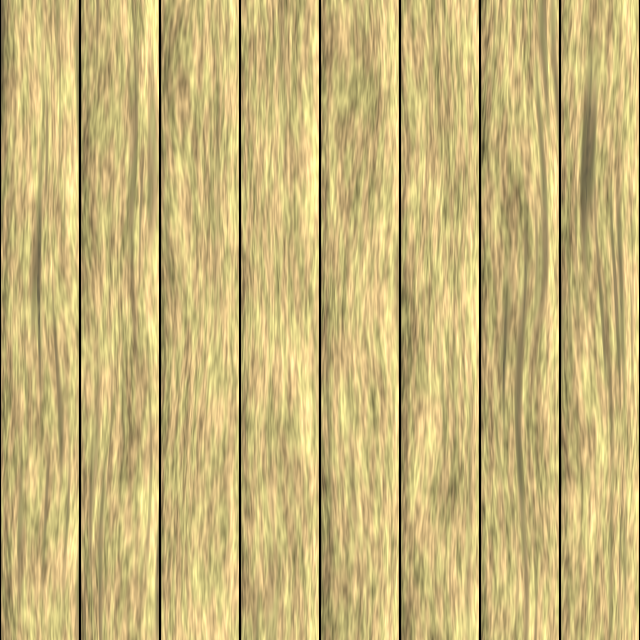
A three.js fragment shader for this texture:

```glsl
varying vec2 vUv;

const float PLANKS = 8.0;
const float HALF_GAP = 0.0148;      // in plank widths
const float FINE_GRAIN = 0.30;
const float MEDIUM_GRAIN = 0.30;
const float BROAD_TONE = 0.24;
const float BEVEL_SHADE = 0.19;
const float BEVEL_LIGHT = 0.15;
const vec3 WOOD = vec3(0.815, 0.745, 0.515);
const vec3 BROWN_TINT = vec3(1.03, 0.97, 0.98);
const vec3 OLIVE_TINT = vec3(0.98, 1.01, 0.95);
const vec3 STREAK = vec3(0.33, 0.31, 0.24);
const vec3 GAP = vec3(0.0);

float hash(vec2 p) {
  return fract(sin(dot(p, vec2(127.1, 311.7))) * 43758.55);
}

vec2 gradientAt(vec2 cell) {
  float angle = 6.28319 * hash(cell);
  return vec2(cos(angle), sin(angle));
}

// Gradient noise, roughly -0.7 to 0.7
float noise(vec2 p) {
  vec2 i = floor(p);
  vec2 f = fract(p);
  vec2 u = f * f * f * (f * (f * 6.0 - 15.0) + 10.0);
  vec2 e = vec2(1.0, 0.0);
  float a = dot(gradientAt(i), f);
  float b = dot(gradientAt(i + e.xy), f - e.xy);
  float c = dot(gradientAt(i + e.yx), f - e.yx);
  float d = dot(gradientAt(i + e.xx), f - e.xx);
  return mix(mix(a, b, u.x), mix(c, d, u.x), u.y);
}

// Long dark veins, broken up along the plank
float veins(vec2 p, vec2 seed, float strength) {
  float wide = noise(p * vec2(8.0, 2.2) + seed);
  float thin = noise(p * vec2(17.0, 3.0) + seed + 31.3);
  float patches = smoothstep(-0.25, 0.3, noise(p * vec2(2.2, 1.7) + seed + 57.7));
  float lines = smoothstep(0.08, 0.5, wide) + 0.8 * smoothstep(0.1, 0.5, thin);
  return clamp(lines * patches * strength, 0.0, 1.0);
}

void main() {
  float across = vUv.x * PLANKS;
  float id = floor(across);
  float x = fract(across);
  vec2 seed = 60.0 * vec2(hash(vec2(id, 3.0)), hash(vec2(id, 8.0)));

  // Slight sway of the fibres
  float sway = 0.16 * noise(vec2(x * 1.2, vUv.y * 2.5) + seed + 11.0);
  vec2 p = vec2(x + sway, vUv.y);

  // Grain at three scales
  float fine = noise(p * vec2(34.0, 30.0) + seed)
             + 0.5 * noise(p * vec2(52.0, 55.0) + seed + 19.0);
  float medium = noise(p * vec2(14.0, 9.0) + seed + 5.0)
               + 0.5 * noise(p * vec2(22.0, 16.0) + seed + 23.0);
  float broad = noise(p * vec2(2.5, 4.0) + seed + 41.0);
  float tone = 1.0 + FINE_GRAIN * fine + MEDIUM_GRAIN * medium + BROAD_TONE * broad;

  // Rounded edges: shade on the left, light on the right
  tone -= BEVEL_SHADE * (1.0 - smoothstep(0.0, 0.24, x));
  tone += BEVEL_LIGHT * smoothstep(0.68, 0.95, x);
  tone += 0.04 * (hash(vec2(id, 21.0)) - 0.5);

  float hue = noise(p * vec2(12.0, 12.0) + seed + 73.0);
  vec3 color = WOOD * tone * mix(OLIVE_TINT, BROWN_TINT, smoothstep(-0.35, 0.35, hue));

  // Outer planks carry heavier veins than the middle ones
  float outer = smoothstep(1.2, 2.8, abs(id + 0.5 - 0.5 * PLANKS));
  float vein = veins(p, seed + 90.0, mix(0.28, 0.85, outer));
  color = mix(color, STREAK, vein * (0.75 + 0.4 * fine));

  // Dark gaps between planks
  float edge = min(x, 1.0 - x);
  float blur = max(0.5 * fwidth(vUv.x) * PLANKS, 0.001);
  color = mix(GAP, color, smoothstep(HALF_GAP - blur, HALF_GAP + blur, edge));

  gl_FragColor = vec4(clamp(color, 0.0, 1.0), 1.0);
}
```
